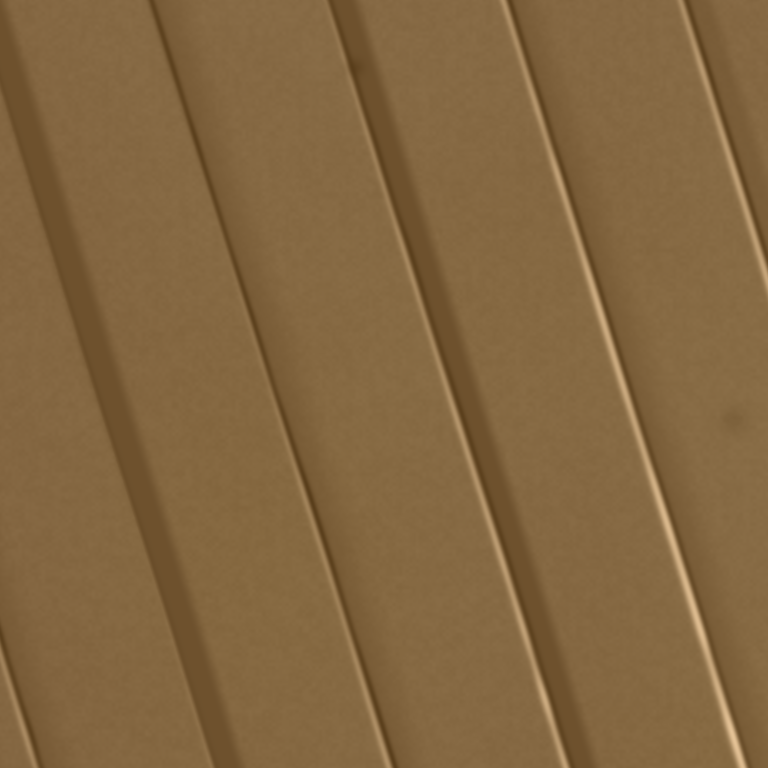
Write a Shadertoy shader that draws this texture.

```glsl
// Brushed bronze panels split by slanted parallel ridges, each with a thin
// glint, a dark seam and a soft shadow on its right side. A sheared, repeated
// coordinate places the ridges; their index and height vary the lighting.

#define PITCH 0.2305        // horizontal distance between ridges
#define ORIGIN 0.424        // where ridge 0 meets the top edge
#define SLANT 0.314         // rightward drift per unit of descent
#define SHADOW_WIDTH 0.046
#define GLINT_WIDTH 0.0026
#define GRAIN 0.014
#define BRONZE vec3(0.510, 0.392, 0.248)
#define PALE_BRONZE vec3(0.535, 0.425, 0.277)
#define SHADOW vec3(0.430, 0.318, 0.178)
#define SEAM vec3(0.320, 0.215, 0.080)
#define GLINT vec3(0.820, 0.690, 0.520)

float hash(vec2 p) {
    return fract(sin(dot(p, vec2(127.1, 311.7))) * 43758.5453);
}

float noise(vec2 p) {
    vec2 i = floor(p), f = fract(p);
    f = f * f * (3.0 - 2.0 * f);
    return mix(mix(hash(i), hash(i + vec2(1, 0)), f.x),
               mix(hash(i + vec2(0, 1)), hash(i + vec2(1, 1)), f.x), f.y);
}

float bell(float x, float width) {
    return exp(-x * x / (2.0 * width * width));
}

// Flat metal: broad tonal drift plus fine grain
vec3 panelColor(vec2 uv, float across) {
    float drift = noise(uv * 4.0) * 0.45 + noise(uv * 9.0 + 7.0) * 0.2;
    float light = drift + 0.3 * uv.x + 0.25 * across - 0.1;
    vec3 color = mix(BRONZE, PALE_BRONZE, clamp(light, 0.0, 1.0));
    color.b -= 0.02 * (1.0 - uv.y) * noise(uv * 3.0 + 4.0);
    float grain = noise(uv * 110.0) + noise(uv * 230.0) - 1.0;
    return color + GRAIN * grain;
}

void mainImage(out vec4 fragColor, in vec2 fragCoord) {
    vec2 uv = fragCoord / iResolution.xy;
    float down = 1.0 - uv.y;

    // Ridge index and signed horizontal distance from the ridge
    float sway = 0.003 * (noise(vec2(down * 4.0, uv.x * 2.0)) - 0.5);
    float u = (uv.x - ORIGIN - SLANT * down + sway) / PITCH;
    float id = floor(u + 0.15);
    float d = (u - id) * PITCH;

    // Lighting differs from ridge to ridge and grows toward the bottom
    float rank = min(abs(id + 2.0), 3.0);
    float wear = 0.8 + 0.4 * noise(vec2(down * 22.0, id * 5.3));
    float gloss = mix(-0.25 + 0.26 * rank, 0.2 + 0.32 * rank, down);
    gloss = clamp(gloss * wear, 0.0, 1.25);
    float crisp = 1.0 - mod(abs(id), 2.0);
    float depth = mix(0.55, 1.0, crisp) * (id > 1.0 ? 0.5 : 1.0);
    float seamDepth = min(0.25 + 0.55 * rank, 0.8) * wear;

    vec3 color = panelColor(uv, fract(u));

    // Broad shadow, sharp or soft along its far edge
    float nearEdge = smoothstep(-0.002, 0.005, d);
    float farEdge = 1.0 - smoothstep(SHADOW_WIDTH * mix(0.1, 0.65, crisp),
                                     SHADOW_WIDTH * mix(1.5, 1.1, crisp), d);
    color = mix(color, SHADOW, nearEdge * farEdge * depth);

    // Dark seam beside the bright ridge edge
    float seamShift = mix(0.002, 0.0075, min(gloss * 2.0, 1.0));
    color = mix(color, SEAM, bell(d - seamShift, 0.0035) * seamDepth);
    float glintWidth = GLINT_WIDTH + 0.0016 * gloss;
    color = mix(color, GLINT, bell(d, glintWidth) * gloss);

    // Two faint smudges on the metal
    float smudge = bell(length(uv - vec2(0.463, 0.912)), 0.008) * 0.45
                 + bell(length(uv - vec2(0.955, 0.453)), 0.012) * 0.2;
    color = mix(color, SEAM, smudge);

    fragColor = vec4(clamp(color, 0.0, 1.0), 1.0);
}
```
